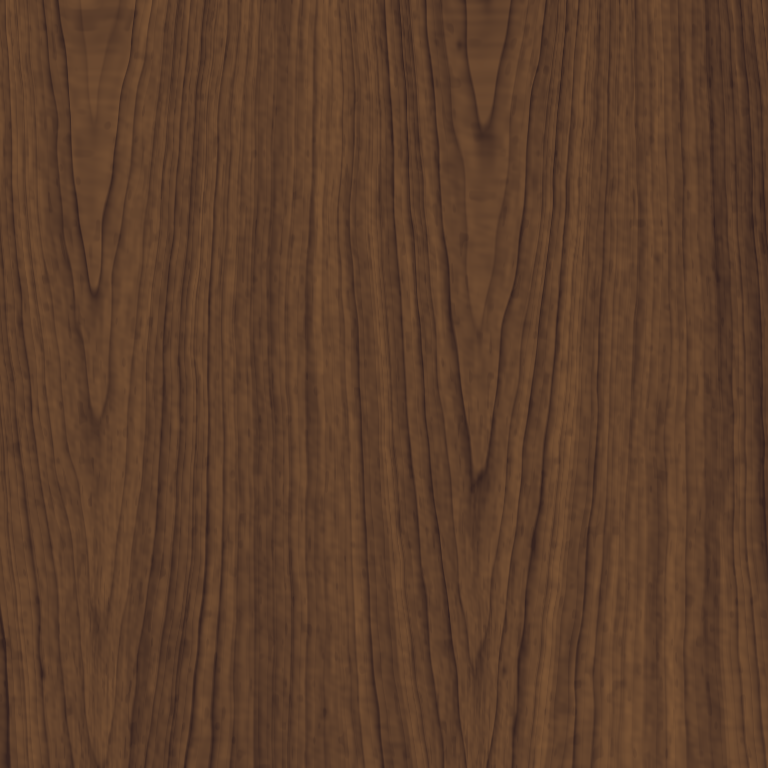
Write a three.js fragment shader that draws this texture.

```glsl
// Dark walnut veneer: nested cathedral arches between bands of straight grain
varying vec2 vUv;

const vec3 DARK_WOOD = vec3(0.235, 0.155, 0.125);
const vec3 PALE_WOOD = vec3(0.485, 0.335, 0.210);
const float ARCH_PERIOD = 0.49;   // distance between arch axes
const float FIRST_AXIS = 0.135;
const float TIP_SPACING = 0.22;   // height between nested tips
const float TAPER = 0.11;         // sideways drift of a ring per unit height
const float TIP_RADIUS = 0.010;

float hash(vec2 p) {
  vec3 q = fract(vec3(p.xyx) * 0.1031);
  q += dot(q, q.yzx + 33.33);
  return fract((q.x + q.y) * q.z);
}

// Value noise from 0 to 1
float noise(vec2 p) {
  vec2 i = floor(p);
  vec2 f = fract(p);
  f = f * f * (3.0 - 2.0 * f);
  float low = mix(hash(i), hash(i + vec2(1.0, 0.0)), f.x);
  float high = mix(hash(i + vec2(0.0, 1.0)), hash(i + vec2(1.0, 1.0)), f.x);
  return mix(low, high, f.y);
}

// Noise centred on zero, stretched by separate frequencies
float grain(vec2 p, float across, float along) {
  return noise(p * vec2(across, along) + vec2(across, along * 3.0)) - 0.5;
}

// Growth ring: a crisp dark edge that fades slowly to pale wood
float ringDarkness(float phase, float seed, float decay) {
  float id = floor(phase);
  float f = phase - id;
  float current = mix(0.35, 1.0, hash(vec2(id + 50.0, seed)));
  float next = mix(0.35, 1.0, hash(vec2(id + 51.0, seed)));
  return max(current * exp(-f * decay), next * smoothstep(0.88, 1.0, f));
}

// Sparse small pin knots, drawn out along the grain
float pinKnots(vec2 p) {
  float dark = 0.0;
  for (int i = 0; i < 4; i++) {
    float k = float(i) + 1.0;
    vec2 centre = vec2(hash(vec2(k, 7.3)), hash(vec2(k, 19.1)));
    vec2 d = (p - centre) / vec2(0.004, 0.008);
    dark += exp(-dot(d, d));
  }
  return dark;
}

void main() {
  vec2 p = vUv;

  // Gentle waviness shared by all the grain
  p.x += 0.026 * grain(vUv, 3.0, 2.2) + 0.008 * grain(vUv, 13.0, 7.0)
       + 0.0025 * grain(vUv, 40.0, 26.0);

  // Position relative to the nearest arch axis
  float cell = floor((p.x - FIRST_AXIS) / ARCH_PERIOD + 0.5);
  float dx = p.x - FIRST_AXIS - cell * ARCH_PERIOD;
  float side = abs(dx);
  float drift = 1.0 - smoothstep(0.05, 0.245, side);
  float archWeight = 1.0 - smoothstep(0.12, 0.23, side);
  float flank = smoothstep(0.025, 0.10, side);

  // Nested arches with ragged tips
  float firstTip = 0.18 - 0.035 * cell;
  float reach = sqrt(dx * dx + TIP_RADIUS * TIP_RADIUS) - TIP_RADIUS;
  float phase = (reach - TAPER * drift * (p.y - firstTip)) / (TAPER * TIP_SPACING);
  phase += 0.35 * (noise(vec2(phase * 0.8 + 40.0, cell * 9.0)) - 0.5);
  phase += mix(0.32, 0.12, flank) * grain(p, 75.0, 14.0);
  float arches = 0.46 * ringDarkness(phase, cell + 3.0, 6.0)
               + 0.17 * ringDarkness(phase, cell + 3.0, 1.6)
               + 0.20 * flank * ringDarkness(phase * 2.3 + 0.4, cell + 11.0, 4.0);

  // Straight grain, bent to follow the arch flanks
  float lean = dx / sqrt(dx * dx + 0.0016);
  vec2 g = vec2(p.x - lean * TAPER * drift * (p.y - 0.5), p.y);
  float linePhase = g.x * 46.0 + 1.4 * grain(g, 12.0, 0.7) + 0.2 * grain(g, 60.0, 9.0);
  float lines = 0.40 * ringDarkness(linePhase, 23.0, 4.0)
              + 0.16 * ringDarkness(linePhase * 2.1, 31.0, 3.0);

  // Broad tone, streaks and fine fibres
  float streakWeight = mix(0.4, 1.0, flank);
  float tone = 0.65 + 0.22 * grain(g, 7.0, 1.1);
  tone += streakWeight * (0.34 * grain(g, 48.0, 1.0) + 0.27 * grain(g, 115.0, 2.5));
  tone += 0.05 * (flank - 0.7);
  tone -= mix(lines, arches, archWeight);

  // Short pores and slanted flecks
  vec2 slanted = vec2(g.x + 0.35 * g.y, g.y);
  tone += 0.20 * grain(g, 230.0, 38.0);
  tone += 0.15 * grain(slanted, 150.0, 135.0);
  float pores = smoothstep(0.72, 0.92, noise(g * vec2(210.0, 55.0) + 17.0));
  tone -= 0.13 * pores;
  tone -= 0.35 * pinKnots(vUv);

  gl_FragColor = vec4(mix(DARK_WOOD, PALE_WOOD, clamp(tone, -0.1, 1.1)), 1.0);
}
```
